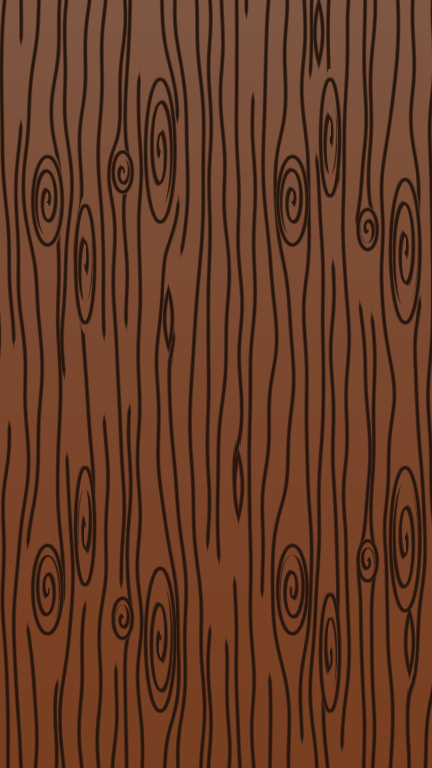
A WebGL 2 fragment shader for this texture:

```glsl
#version 300 es
precision highp float;
// Drawn wood grain: dark vertical strokes flow around spiral knots and thin slits,
// over a brown gradient. Strokes are level lines of x, warped by each knot.
// Lengths are in canvas widths.
uniform vec2 u_resolution;
out vec4 fragColor;

float hash(float n) {
    return fract(sin(n * 127.1 + 3.7) * 4375.85);
}

// Pushes the grain aside and adds an elliptical outline with a spiral inside.
void addKnot(vec2 offset, vec2 radii, float seed, inout float grain, inout float ink, inout float hollow) {
    vec2 q = offset / radii;
    float r = max(length(q), 0.001);
    float slope = max(length(q / radii) / r, 1.0);
    grain -= offset.x * exp(-0.4 * r * r);

    float pitch = 0.015 / radii.x;
    float side = seed > 0.5 ? 1.0 : -1.0;
    float turn = r / pitch + side * atan(q.y, q.x) / 6.2832 + seed;
    float spiral = abs(fract(turn) - 0.5) * pitch / slope;
    spiral = max(spiral, (r - 1.05 + 0.7 * pitch) / slope);
    ink = min(ink, min(spiral, abs(r - 1.0) / slope));
    hollow = max(hollow, (1.22 - r) / slope);
}

// Pushes the grain aside and adds a pointed lens outline.
void addSlit(vec2 offset, vec2 radii, inout float grain, inout float ink, inout float hollow) {
    vec2 q = offset / radii;
    float r = abs(q.x) + q.y * q.y;
    float slope = length(vec2(1.0, 2.0 * q.y) / radii);
    grain -= offset.x * exp(-0.4 * dot(q, q));
    ink = min(ink, abs(r - 1.0) / slope);
    hollow = max(hollow, (1.2 - r) / slope);
}

void main() {
    vec2 p = gl_FragCoord.xy / u_resolution.x;
    float height = gl_FragCoord.y / u_resolution.y;
    float grain = p.x, ink = 1.0, hollow = -1.0;

    // Two groups of four knots, mirrored above and below a soft seam
    float seam = p.y - 0.863;
    vec2 folded = vec2(p.x, sqrt(seam * seam + 0.0008));
    for (int group = 0; group < 2; group++) {
        for (int i = 0; i < 4; i++) {
            float c = float(group), k = float(i);
            float lift = (2.0 * c - 1.0) * 0.15 * sin(1.8 * k);
            vec2 center = vec2(0.11 + 0.087 * k + 0.567 * c, 0.451 + lift);
            vec2 radii = vec2(0.026 + 0.008 * cos(2.1 * k), 0.102 + 0.063 * sin(2.6 * k));
            float seed = hash(k + 4.0 * c + 8.0 * step(0.0, seam));
            addKnot(folded - center, radii, seed, grain, ink, hollow);
        }
    }

    // Scattered slits
    for (int i = 0; i < 4; i++) {
        float k = float(i);
        vec2 center = vec2(0.39 + 0.15 * k + 0.012 * k * k, 1.04 - 0.75 * sin(2.6 * k));
        addSlit(p - center, vec2(0.009, 0.05 + 0.03 * hash(k)), grain, ink, hollow);
    }

    // Grain strokes, each with its own offset, waver and short breaks
    float v = grain * 28.0 + 0.22 * sin(p.y * 5.0 + p.x * 9.0) + 0.06 * sin(p.y * 23.0 + p.x * 31.0);
    float perUnit = max(length(vec2(dFdx(v), dFdy(v))) * u_resolution.x, 1.0);
    float stroke = 1.0;
    for (int j = -1; j <= 1; j++) {
        float id = floor(v) + float(j);
        float h = hash(id);
        float place = id + 0.5 + 0.5 * (hash(id + 57.0) - 0.5);
        place += 0.18 * sin(p.y * (4.0 + 5.0 * h) + h * 40.0) + 0.04 * sin(p.y * 27.0 + h * 90.0);
        float gap = smoothstep(0.96, 0.99, sin(p.y * 2.6 + h * 50.0));
        stroke = min(stroke, abs(v - place) / perUnit + 0.008 * gap);
    }
    ink = min(ink, max(stroke, hollow));

    // Brown gradient, greyer toward the top, with soft dark ink
    vec3 wood = mix(vec3(0.475, 0.245, 0.13), vec3(0.495, 0.34, 0.26), pow(height, 1.4));
    float cover = 1.0 - smoothstep(0.0014, 0.0066, ink);
    fragColor = vec4(mix(wood, vec3(0.155, 0.088, 0.055), cover), 1.0);
}
```
